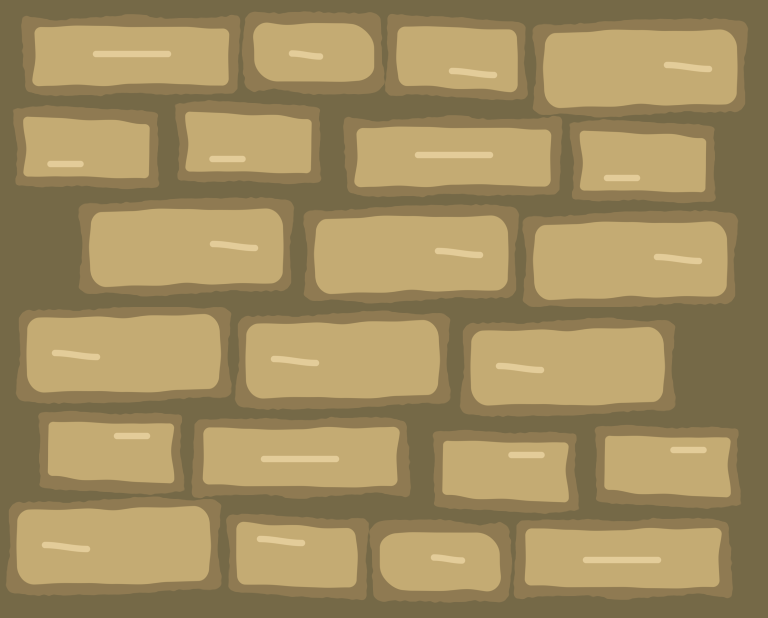
Give the GLSL for this texture, as a Shadertoy shader.

```glsl
// Hand-drawn sandy brick wall: six uneven rows with soft halos and small glints.

float hash(vec2 p) {
    return fract(sin(dot(p, vec2(12.9898, 78.233))) * 43758.5453);
}

float noise(vec2 p) {
    vec2 i = floor(p), f = fract(p);
    f = f * f * (3.0 - 2.0 * f);
    return mix(mix(hash(i), hash(i + vec2(1, 0)), f.x),
               mix(hash(i + vec2(0, 1)), hash(i + vec2(1, 1)), f.x), f.y);
}

// Signed noise pair that bends an outline
vec2 wobble(vec2 p) {
    return vec2(noise(p), noise(p + 37.0)) * 2.0 - 1.0;
}

float roundBox(vec2 p, vec2 halfSize, float radius) {
    vec2 d = abs(p) - halfSize + radius;
    return length(max(d, 0.0)) + min(max(d.x, d.y), 0.0) - radius;
}

float coverage(float dist, float pixel) {
    return smoothstep(0.7 * pixel, -0.7 * pixel, dist);
}

// Brick kinds: half width, half height, corner radius, skew
const vec4 shape[5] = vec4[5](
    vec4(97, 29, 7, 0.0), vec4(60, 29.5, 16, 0.0), vec4(60, 30.5, 8, 0.036),
    vec4(96.5, 37.5, 11, -0.02), vec4(62, 29, 5, 0.036));

// Glint of each kind: centre x, centre y, half length, drop
const vec4 glint[5] = vec4[5](
    vec4(1, 2, 36, 0), vec4(-8, -2, 14, 3), vec4(16, -15, 21, 4),
    vec4(48, 1, 21, 4), vec4(-21.5, -15, 15, 0));

// Rows of the upper half: brick centres and kinds, -1 for an empty place
const vec4 centreX[3] = vec4[3](
    vec4(-246, -63, 80, 263), vec4(-290, -128, 76, 266.5), vec4(-191, 34, 253, 0));
const vec4 centreY[3] = vec4[3](
    vec4(251, 254, 249, 239), vec4(158, 163, 150, 144), vec4(60, 53, 47, 0));
const vec4 kinds[3] = vec4[3](
    vec4(0, 1, 2, 3), vec4(4, 4, 0, 4), vec4(3, 3, 3, -1));

void mainImage(out vec4 fragColor, in vec2 fragCoord) {
    // The canvas spans 768 by 618 design units; plain mortar crosses its borders
    float pixel = 768.0 / iResolution.x;
    vec2 p = fragCoord / iResolution.xy * vec2(768, 618) - vec2(377, 311);

    // The lower half is the upper half turned by 180 degrees
    if (p.y < 0.0) p = -p;

    float halo = 1e3, face = 1e3, shine = 1e3;
    for (int row = 0; row < 3; row++) {
        for (int col = 0; col < 4; col++) {
            int kind = int(kinds[row][col]);
            if (kind < 0) continue;
            vec4 s = shape[kind];
            vec4 g = glint[kind];
            vec2 q = p - vec2(centreX[row][col], centreY[row][col]);
            vec2 seed = vec2(kind) * 17.0 + 50.0;

            // Uneven face with two wider corners on rounded kinds
            vec2 bent = q + vec2(0, s.w * q.x);
            float radius = s.z + (s.z > 10.0 && q.x * q.y > 0.0 ? 7.0 : 0.0);
            face = min(face, roundBox(bent + 2.2 * wobble(q / 27.0 + seed), s.xy, radius));

            // Halo with a looser and slightly ragged edge
            vec2 loose = bent + 3.2 * wobble(q / 38.0 + seed + 9.0) + 0.9 * wobble(q / 5.0 + seed);
            halo = min(halo, roundBox(loose - vec2(0, 0.5), s.xy + 9.5, s.z * 0.8));

            // Glint stroke with round ends
            vec2 t = q - g.xy;
            t.y += g.w * (smoothstep(-g.z, g.z, t.x) - 0.5);
            shine = min(shine, length(vec2(max(abs(t.x) - g.z, 0.0), t.y)) - 3.2);
        }
    }

    // Layers from mortar to glint
    vec3 color = vec3(0.46, 0.41, 0.28);
    color = mix(color, vec3(0.56, 0.48, 0.32), coverage(halo, pixel));
    color = mix(color, vec3(0.77, 0.67, 0.45), coverage(face, pixel));
    color = mix(color, vec3(0.89, 0.80, 0.60), coverage(shine, pixel));
    fragColor = vec4(color, 1.0);
}
```
